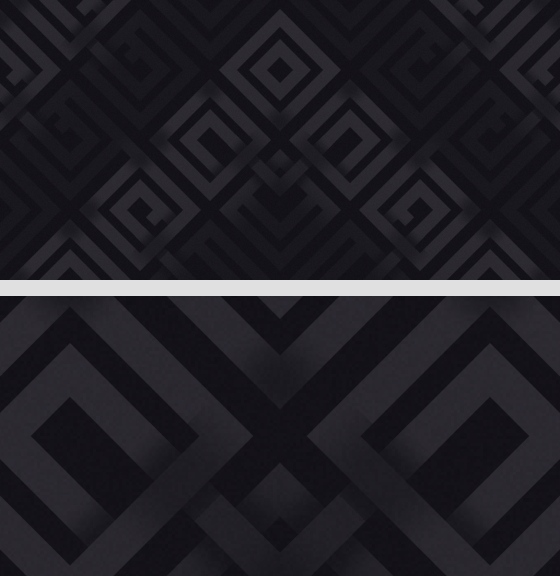
Top: the whole. Bottom: its middle third, enlarged.
This pattern is drawn by a Shadertoy shader. Its source:

```glsl
const vec3 GROUND = vec3(0.078, 0.070, 0.096);
const vec3 RIBBON = vec3(0.170, 0.160, 0.190);
const vec2 CELLS = vec2(8.0, 4.0);      // half-diagonals across and down
const vec2 GRAIN_GRID = vec2(512.0, 256.0);
const float HALF_WIDTH = 0.128;
const float INNER = 0.315;              // ring centre lines, in half-cells
const float OUTER = 0.745;
const float SLOT = 0.02;                // end of the spiral hook
const float DIM_LEVEL = 0.24;
const float BRIDGE_LEVEL = 0.62;
const float SHADOW = 0.75;
const float SHADOW_REACH = 0.28;
const float GRAIN = 0.012;

float hash(vec2 p) {
    vec3 h = fract(vec3(p.xyx) * 0.1031);
    h += dot(h, h.yzx + 33.33);
    return fract((h.x + h.y) * h.z);
}

// Antialiased coverage of the region where dist < 0
float cover(float dist) {
    float w = 4.2 / iResolution.y;
    return 1.0 - smoothstep(-w, w, dist);
}

float ribbon(float x, float centre) {
    return cover(abs(x - centre) - HALF_WIDTH);
}

// Soft darkening beside a ribbon that passes above
float shadow(float x, float centre) {
    float gap = max(abs(x - centre) - HALF_WIDTH, 0.0);
    return 1.0 - SHADOW * (1.0 - smoothstep(0.0, SHADOW_REACH, gap));
}

// Ribbon brightness, 0 for ground and 1 for a fully lit ribbon
float weave(vec2 folded) {
    vec2 diagonal = vec2(folded.y - folded.x, folded.y + folded.x);
    vec2 cell = floor(diagonal / 2.0);
    vec2 p = mod(diagonal, 2.0) - 1.0;
    bool dim = mod(cell.x, 2.0) > 0.5;
    float column = cell.y - cell.x;
    float link = column + (dim ? 1.0 : 0.0);
    bool linked = link > 0.5 && link < 4.5;
    float toward = dim ? -p.x : p.x;    // points at the linked neighbour
    float side = link < 1.5 ? -p.y : p.y;
    float square = max(abs(p.x), abs(p.y));

    // Lighting of the cell and of its corners
    float level = dim ? DIM_LEVEL : 1.0 - 0.08 * p.x;
    if (dim) {
        float spill = column < 0.5 ? 0.55 : 0.12;
        level += spill * smoothstep(0.2, 1.0, toward);
    } else {
        float facing = column < 0.5 ? p.x : -p.x;
        float corner = length(vec2(facing, abs(p.y)) - OUTER);
        level *= 1.0 - 0.65 * (1.0 - smoothstep(0.05, 0.42, corner));
    }

    // Inner ring: closed, open, or a spiral with a hook
    float inner = ribbon(square, INNER);
    if (linked) {
        inner = ribbon(max(abs(p.y), -toward), INNER) * cover(toward - OUTER);
        if (column > 1.5) {
            float hook = ribbon(toward, INNER) * cover(side - SLOT);
            inner = max(inner, hook * cover(abs(p.y) - INNER));
        }
    }
    float outer = ribbon(square, OUTER);
    float innerLight = level;
    float outerLight = level;
    float bridge = 0.0;
    float bridgeLight = level;

    // Bridge: below the bright border, above the dim one
    if (linked) {
        bridge = ribbon(side, INNER) * cover(INNER - toward);
        bridgeLight = mix(level, BRIDGE_LEVEL, smoothstep(0.35, 1.0, toward));
        if (dim) {
            outerLight *= mix(1.0, shadow(side, INNER), cover(0.5 - toward));
        } else {
            float under = shadow(toward, OUTER);
            innerLight *= mix(1.0, under, cover(0.2 - toward));
            bridgeLight *= under;
            float crossing = smoothstep(0.45, 0.0, abs(side - INNER) - HALF_WIDTH);
            outerLight *= 1.0 - 0.5 * crossing * cover(0.5 - toward);
        }
    }

    float light = mix(0.0, innerLight, inner);
    if (dim) {
        light = mix(light, outerLight, outer);
        light = mix(light, bridgeLight, bridge);
    } else {
        light = mix(light, bridgeLight, bridge);
        light = mix(light, outerLight, outer);
    }

    // Border ribbon running over the gap into the cell behind
    if (abs(column - (dim ? 1.0 : 0.0) - 2.0) < 0.5) {
        float reach = dim ? p.x : -p.x;
        float tail = ribbon(p.y, -OUTER) * cover(OUTER - HALF_WIDTH - reach);
        light = mix(light, mix(level, 0.45, smoothstep(0.6, 1.0, reach)), tail);
    }
    return light;
}

void mainImage(out vec4 fragColor, in vec2 fragCoord) {
    vec2 uv = fragCoord / iResolution.xy;
    vec2 folded = vec2(abs(uv.x - 0.5), 1.0 - uv.y) * CELLS;
    vec3 colour = mix(GROUND, RIBBON, weave(folded));
    colour += GRAIN * (hash(floor(uv * GRAIN_GRID)) - 0.5);
    fragColor = vec4(colour, 1.0);
}
```
